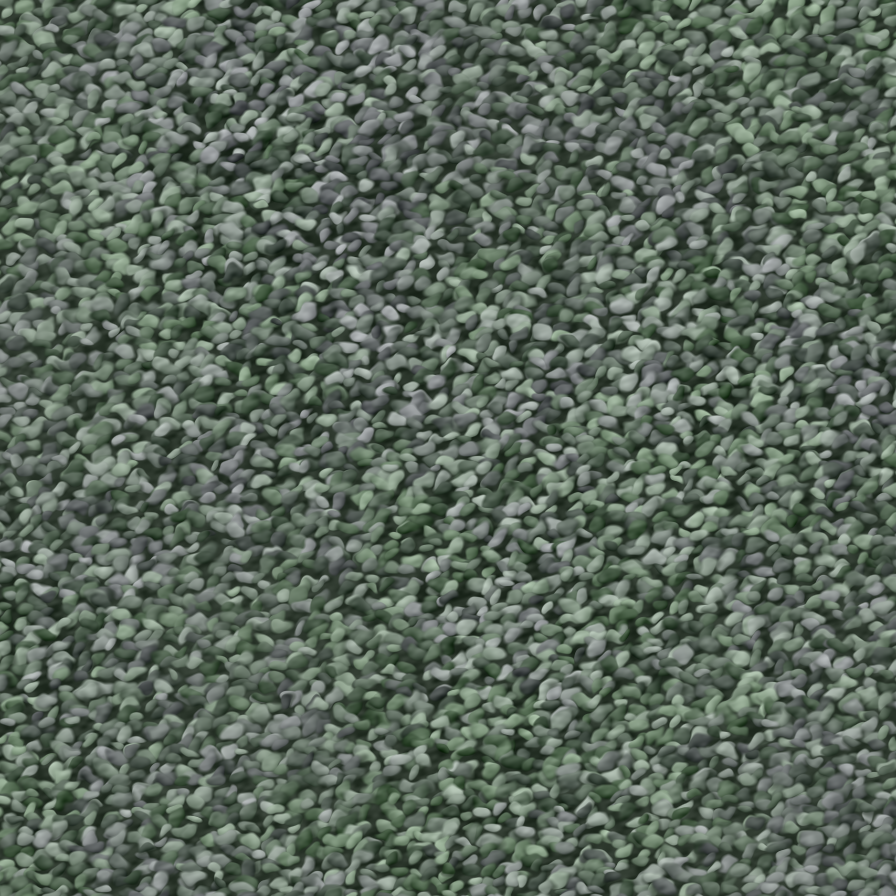
This texture is drawn by a three.js fragment shader. Its source:

```glsl
// Dense grey-green carpet pile: small overlapping tilted tufts with dark gaps.
varying vec2 vUv;

const vec2 TUFT_GRID = vec2(62.0, 92.0);       // tufts across and up
const vec2 TUFT_RADIUS = vec2(0.0125, 0.0074); // half length and half thickness
const float GAP_TONE = 0.16;
const float DULL_TONE = 0.26;
const float BRIGHT_TONE = 0.63;
const vec3 BASE_CAST = vec3(0.0, 0.043, 0.0);
const vec3 MOSS_TINT = vec3(-0.028, 0.018, -0.035);
const vec3 SLATE_TINT = vec3(0.012, -0.012, 0.035);

float hash1(vec2 p) {
  vec3 q = fract(vec3(p.xyx) * 0.1031);
  q += dot(q, q.yzx + 33.33);
  return fract((q.x + q.y) * q.z);
}

vec4 hash4(vec2 p) {
  vec4 q = fract(vec4(p.xyxy) * vec4(0.1031, 0.1030, 0.0973, 0.1099));
  q += dot(q, q.wzxy + 33.33);
  return fract((q.xxyz + q.yzzw) * q.zywx);
}

float valueNoise(vec2 p) {
  vec2 cell = floor(p);
  vec2 f = fract(p);
  f = f * f * (3.0 - 2.0 * f);
  float low = mix(hash1(cell), hash1(cell + vec2(1.0, 0.0)), f.x);
  float high = mix(hash1(cell + vec2(0.0, 1.0)), hash1(cell + vec2(1.0)), f.x);
  return mix(low, high, f.y);
}

vec2 rotate(vec2 p, float angle) {
  float c = cos(angle);
  float s = sin(angle);
  return vec2(c * p.x + s * p.y, c * p.y - s * p.x);
}

// Bends the outlines so that no tuft is a clean ellipse.
vec2 ruffle(vec2 p, float scale, float amount) {
  vec2 offset = vec2(valueNoise(p * scale + 17.0), valueNoise(p * scale + 71.0));
  return p + (offset - 0.5) * amount;
}

// Lays one tuft and its shadow over the pile; rgb is its colour.
vec3 layTuft(vec3 pile, vec2 p, vec2 id, float mossiness) {
  vec4 shape = hash4(id + 100.0);
  vec4 look = hash4(id + 300.0);
  vec2 center = (id + shape.xy) / TUFT_GRID;
  float angle = 0.28 + (shape.z - 0.5) * 1.5;
  vec2 radius = TUFT_RADIUS * mix(0.72, 1.22, shape.w);

  vec2 local = rotate(p - center, angle) / radius;
  float dist = length(local);
  float cover = 1.0 - smoothstep(0.65, 1.05, dist);
  float shadow = 1.0 - smoothstep(0.6, 1.3, length(local + vec2(-0.1, 0.4)));

  // Lit from above, with a darker rounded rim
  float tone = mix(DULL_TONE, BRIGHT_TONE, look.x);
  tone += 0.13 * clamp(local.y, -1.0, 1.0) - 0.09 * min(dist * dist, 1.0);
  float moss = clamp(mossiness + (look.y - 0.5) * 0.9, 0.0, 1.0);
  vec3 tuft = vec3(tone) + BASE_CAST + mix(SLATE_TINT, MOSS_TINT, moss);

  pile = mix(pile, vec3(GAP_TONE) + BASE_CAST, shadow * 0.55);
  return mix(pile, tuft, cover);
}

// Rows are laid from top to bottom so lower tufts overlap upper ones.
vec3 carpetPile(vec2 p, float mossiness) {
  vec3 pile = vec3(GAP_TONE) + BASE_CAST;
  vec2 home = floor(p * TUFT_GRID);
  for (int row = 0; row < 5; row++) {
    for (int column = 0; column < 5; column++) {
      vec2 id = home + vec2(float(column) - 2.0, 2.0 - float(row));
      pile = layTuft(pile, p, id, mossiness);
    }
  }
  return pile;
}

void main() {
  // Broad patches of hue and wear
  float mossiness = mix(valueNoise(vUv * 7.0 + 5.0), valueNoise(vUv * 19.0 + 40.0), 0.5);
  float wear = valueNoise(vUv * 3.5 + 23.0);

  vec2 p = ruffle(vUv, 85.0, 0.007);
  vec3 color = carpetPile(p, mossiness);

  // Fine fibres along the lean of the tufts
  vec2 fibre = rotate(vUv, 0.3) * vec2(110.0, 210.0);
  color += (valueNoise(fibre + 400.0) - 0.5) * 0.13;

  vec3 middle = vec3(0.35) + BASE_CAST;
  color = middle + (color - middle) * mix(1.12, 0.85, wear);
  gl_FragColor = vec4(clamp(color, 0.0, 1.0), 1.0);
}
```
